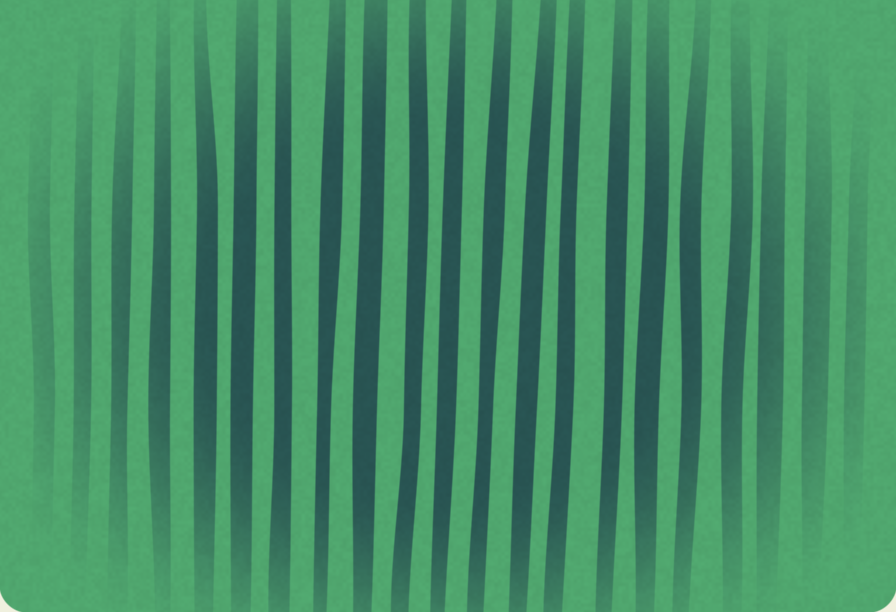
Write a WebGL 2 fragment shader that draws this pattern.

```glsl
#version 300 es
precision highp float;

uniform vec2 u_resolution;
out vec4 fragColor;

const vec3 LEAF = vec3(0.312, 0.652, 0.432);
const vec3 DEEP = vec3(0.158, 0.328, 0.322);
const vec3 PAPER = vec3(0.94, 0.94, 0.87);

// Lengths are fractions of the canvas width
const int STRIPES = 21;
const float FIRST_X = 0.0435;
const float SPACING = 0.0457;
const float JITTER = 0.0038;
const float HALF_WIDTH = 0.0114;
const float WIDTH_VARIATION = 0.16;
const float WIDTH_WOBBLE = 0.20;
const float END_TAPER = 0.20;
const float LEAN = 0.007;
const float LEAN_SWELL = 0.022;
const float LEAN_CENTRE = 13.0;
const float LEAN_SPREAD = 5.0;
const float LEAN_JITTER = 0.007;
const float SWAY = 0.0025;
const float STRONG_SWAY = 0.008;
const float WAVES = 3.0;
const float EDGE = 0.0012;

// Fade of the stripes, in half-canvas units
const vec2 FADE_SCALE = vec2(1.0, 0.825);
const float FADE_START = 0.48;
const float FADE_END = 1.15;

const float GRAIN_CELLS = 260.0;
const float GRAIN = 0.035;
const float CORNER = 0.032;

uint scramble(uint n) {
    n = n * 747796405u + 2891336453u;
    n = ((n >> ((n >> 28u) + 4u)) ^ n) * 277803737u;
    return (n >> 22u) ^ n;
}

float hash(ivec2 cell) {
    uint h = scramble(uint(cell.x) + scramble(uint(cell.y)));
    return float(h >> 8u) / 16777216.0;
}

float signedHash(int id, int channel) {
    return 2.0 * hash(ivec2(id, channel)) - 1.0;
}

// Smooth value noise from -1 to 1
float noise(vec2 p) {
    ivec2 c = ivec2(floor(p));
    vec2 f = fract(p);
    f = f * f * (3.0 - 2.0 * f);
    float low = mix(hash(c), hash(c + ivec2(1, 0)), f.x);
    float high = mix(hash(c + ivec2(0, 1)), hash(c + ivec2(1, 1)), f.x);
    return 2.0 * mix(low, high, f.y) - 1.0;
}

// Coverage of one hand-drawn stripe
float stripe(int id, vec2 uv, float soft) {
    float i = float(id);
    float fromMid = uv.y - 0.5;

    // Lean grows right of the middle, and a few stripes sway strongly
    float swell = (i - LEAN_CENTRE) / LEAN_SPREAD;
    float lean = LEAN + LEAN_SWELL * exp(-swell * swell)
               + LEAN_JITTER * signedHash(id, 101);
    float sway = SWAY + STRONG_SWAY * pow(hash(ivec2(id, 102)), 5.0);
    float centre = FIRST_X + SPACING * i + JITTER * signedHash(id, 103)
                 + lean * fromMid + sway * noise(vec2(uv.y * WAVES, i + 200.0));

    // Width differs per stripe, swells along it and tapers at the ends
    float halfWidth = HALF_WIDTH * (1.0 + WIDTH_VARIATION * signedHash(id, 104)
                    + WIDTH_WOBBLE * noise(vec2(uv.y * WAVES, i + 300.0))
                    - END_TAPER * 4.0 * fromMid * fromMid);
    return 1.0 - smoothstep(-soft, soft, abs(uv.x - centre) - halfWidth);
}

void main() {
    vec2 uv = gl_FragCoord.xy / u_resolution;
    vec2 p = gl_FragCoord.xy / u_resolution.x;
    float pixel = 1.0 / u_resolution.x;
    float soft = max(EDGE, 0.75 * pixel);

    float cover = 0.0;
    for (int id = 0; id < STRIPES; id++) {
        cover = max(cover, stripe(id, uv, soft));
    }

    // Elliptical fade towards the border
    float radius = length((2.0 * uv - 1.0) * FADE_SCALE);
    float strength = 1.0 - smoothstep(FADE_START, FADE_END, radius);
    vec3 colour = mix(LEAF, DEEP, cover * strength);

    // Fine mottled grain
    float grain = 0.6 * noise(p * GRAIN_CELLS) + 0.4 * noise(p * GRAIN_CELLS * 0.5 + 40.0);
    colour *= 1.0 + GRAIN * grain;

    // Rounded lower corners
    vec2 inset = vec2(min(p.x, 1.0 - p.x), p.y);
    float outside = length(max(CORNER - inset, 0.0)) - CORNER;
    colour = mix(colour, PAPER, smoothstep(-pixel, pixel, outside - pixel));

    fragColor = vec4(colour, 1.0);
}
```
